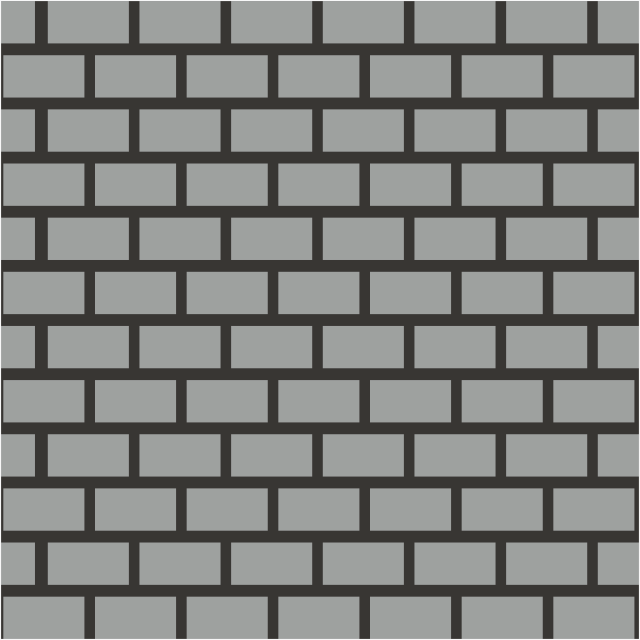
Give the GLSL for this pattern, as a WebGL 2 fragment shader.

```glsl
#version 300 es
precision highp float;
// Grey running-bond brick wall with dark mortar and a thin white frame.

uniform vec2 u_resolution;
out vec4 fragColor;

// Antialiased coverage of a box, given the offset from its centre.
float boxCoverage(vec2 offset, vec2 halfSize, vec2 pixel) {
    vec2 cover = clamp(0.5 + (halfSize - abs(offset)) / pixel, 0.0, 1.0);
    return cover.x * cover.y;
}

void main() {
    vec2 pixel = 1.0 / u_resolution;
    vec2 uv = gl_FragCoord.xy * pixel;

    const vec3 mortarColor = vec3(0.22, 0.21, 0.20);
    const vec3 brickColor = vec3(0.62, 0.63, 0.625);
    const vec3 frameColor = vec3(0.97);

    // Twelve courses of seven bricks; every second course is shifted.
    vec2 pitch = vec2(0.14323, 0.0846);
    vec2 firstCentre = vec2(0.06855, 0.03464);
    float course = floor((uv.y - firstCentre.y) / pitch.y + 0.5);
    firstCentre.x += 0.06947 * mod(course, 2.0);
    float column = floor((uv.x - firstCentre.x) / pitch.x + 0.5);
    vec2 centre = firstCentre + vec2(column, course) * pitch;

    // The cut bricks at the left end sit behind a slightly wider joint.
    centre.x -= column < 0.0 ? 0.0035 : 0.0;

    float brick = boxCoverage(uv - centre, vec2(0.06335, 0.03307), pixel);
    vec3 color = mix(mortarColor, brickColor, brick);

    // White frame around the wall.
    float wall = boxCoverage(uv - 0.5, vec2(0.4983), pixel);
    fragColor = vec4(mix(frameColor, color, wall), 1.0);
}
```
